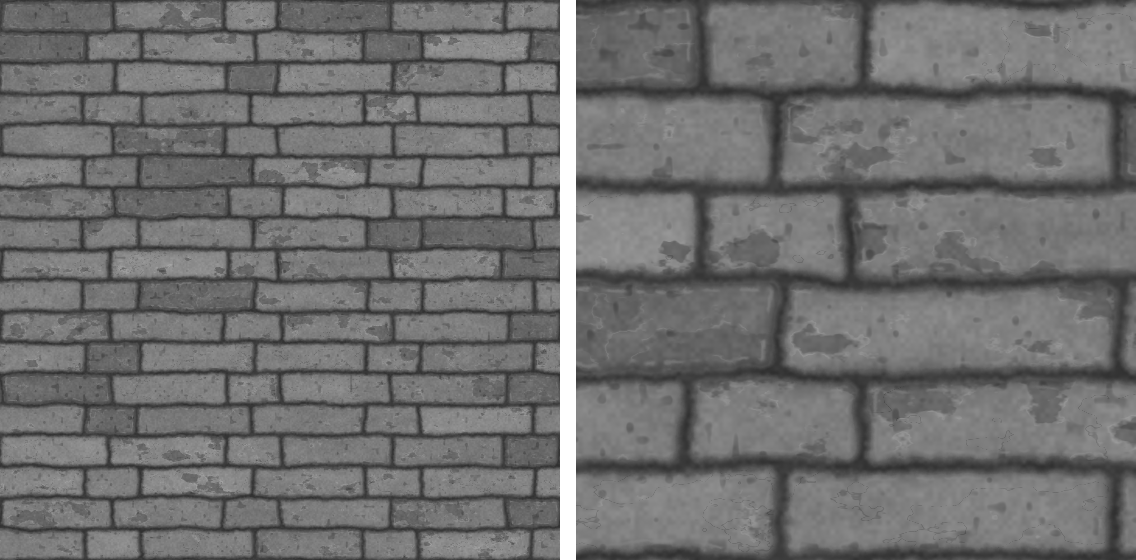
Left, the full canvas; right, a detail of the centre.
Give the GLSL for this texture, as a Shadertoy shader.

```glsl
const float ROWS = 18.0;            // courses down the canvas
const float PERIODS = 2.0;          // long-long-short groups across
const float GROUP = ROWS / PERIODS; // group length in course heights
const float LONG_BRICK = 0.4025;    // long brick, as a share of a group
const float JOINT = 0.15;           // mortar width in course heights
const float CORNER = 0.10;          // corner radius
const float JITTER = 0.22;          // spread of the upright joints
const float WOBBLE = 0.11;          // slow bending of the courses
const float ROUGHNESS = 0.05;       // fine raggedness of brick edges
const float GRAIN = 0.085;
const float DARK_SHARE = 0.13;      // share of uniformly dark bricks

const float MORTAR_DEEP = 0.20;
const float MORTAR_SHALLOW = 0.34;
const float BRICK_DARK = 0.41;
const float BRICK_MID = 0.475;
const float BRICK_LIGHT = 0.545;
const float STAIN = 0.38;
const float RIM = 0.57;

float hash(vec2 p) {
    vec3 q = fract(vec3(p.xyx) * 0.1031);
    q += dot(q, q.yzx + 33.33);
    return fract((q.x + q.y) * q.z);
}

// Value noise that wraps every "period" cells
float noise(vec2 p, vec2 period) {
    vec2 i = floor(p), f = fract(p);
    f = f * f * (3.0 - 2.0 * f);
    vec2 a = mod(i, period), b = mod(i + 1.0, period);
    return mix(mix(hash(a), hash(vec2(b.x, a.y)), f.x),
               mix(hash(vec2(a.x, b.y)), hash(b), f.x), f.y);
}

// Layered noise; p is in course heights, freq in cells per course
float fbm(vec2 p, vec2 freq) {
    float sum = 0.0, amp = 0.5;
    for (int i = 0; i < 5; i++) {
        sum += amp * noise(p * freq, ROWS * freq);
        freq *= 2.0;
        amp *= 0.55;
    }
    return sum / 1.055;
}

// Random value per brick, wrapping with the canvas
float brickHash(float id, float row, float salt) {
    return hash(vec2(mod(id, 3.0 * PERIODS), mod(row, ROWS)) + salt * 17.0);
}

// Left joint of a brick along its course
float jointX(float id, float row) {
    float group = floor((id + 0.5) / 3.0);
    float slot = id - 3.0 * group;
    return (group + LONG_BRICK * slot) * GROUP + JITTER * (brickHash(id, row, 1.0) - 0.5);
}

float roundedBox(vec2 p, vec2 halfSize, float radius) {
    vec2 q = abs(p) - halfSize + radius;
    return length(max(q, 0.0)) + min(max(q.x, q.y), 0.0) - radius;
}

void mainImage(out vec4 fragColor, in vec2 fragCoord) {
    vec2 p = fragCoord / iResolution.xy * ROWS;
    float pixel = ROWS / iResolution.y;

    // Bent courses with ragged edges
    vec2 q = p + WOBBLE * (vec2(noise(p, vec2(ROWS)), noise(p + 7.0, vec2(ROWS))) - 0.5);
    q += ROUGHNESS * (vec2(fbm(p, vec2(5.0)), fbm(p + 3.0, vec2(5.0))) - 0.5) * 2.0;

    // Find the brick; alternate courses shift by half a group
    float row = floor(q.y);
    float x = q.x + 0.5 * GROUP * (1.0 - mod(row, 2.0));
    float group = floor(x / GROUP);
    float id = 3.0 * group + min(floor((x / GROUP - group) / LONG_BRICK), 2.0);
    if (x < jointX(id, row)) id -= 1.0;
    else if (x >= jointX(id + 1.0, row)) id += 1.0;
    float left = jointX(id, row), right = jointX(id + 1.0, row);
    vec2 local = vec2(x - 0.5 * (left + right), q.y - row - 0.5);
    float d = roundedBox(local, 0.5 * vec2(right - left, 1.0) - 0.5 * JOINT, CORNER);

    // Brick tone and wear
    float tone = brickHash(id, row, 2.0);
    float wear = brickHash(id, row, 3.0);
    float dark = step(brickHash(id, row, 4.0), DARK_SHARE);
    vec2 s = p + floor(40.0 * vec2(tone, wear));
    float patches = fbm(s, vec2(2.0, 3.0));
    float fine = noise(p * 10.0, vec2(ROWS * 10.0));
    float grain = noise(p * 20.0, vec2(ROWS * 20.0));
    float face = mix(mix(BRICK_MID, BRICK_LIGHT, tone), BRICK_DARK, dark);
    face += 0.10 * (fbm(s + 5.0, vec2(1.0, 2.0)) - 0.5);

    // Stains with pale flaking borders
    float limit = mix(0.73, 0.52, wear * wear);
    float stain = smoothstep(limit, limit + 0.07, patches);
    float flake = smoothstep(0.035, 0.0, abs(patches - limit + 0.02));
    face = mix(face, STAIN, 0.8 * stain);
    face += 0.05 * flake * smoothstep(0.35, 0.7, fine);

    // Hairline cracks and pits
    float crack = abs(fbm(s + 11.0, vec2(1.0, 2.0)) - 0.5);
    face -= 0.07 * smoothstep(0.006 + 0.1 * pixel, 0.0, crack) * step(0.45, tone) * (1.0 - dark);
    face -= 0.09 * smoothstep(0.80, 0.95, noise(s * 7.0, vec2(ROWS * 7.0)));
    face += GRAIN * (0.6 * grain + 0.4 * fine - 0.5);

    // Worn pale rim, then shading towards the joint
    float rim = smoothstep(0.035, 0.0, abs(d + 0.065)) * smoothstep(0.3, 0.75, fine);
    face = mix(face, RIM, 0.55 * rim);
    face *= 1.0 - 0.27 * exp(min(d, 0.0) / 0.05);

    // Mortar, deepest midway between bricks
    float depth = smoothstep(-0.01, 0.5 * JOINT, d) * mix(0.65, 1.0, noise(p * 2.0, vec2(ROWS * 2.0)));
    float mortar = mix(MORTAR_SHALLOW, MORTAR_DEEP, depth) + 0.05 * (grain - 0.5);

    float edge = 0.02 + pixel * 0.5;
    float shade = mix(face, mortar, smoothstep(-edge, edge, d));
    fragColor = vec4(vec3(clamp(shade, 0.0, 1.0)), 1.0);
}
```
